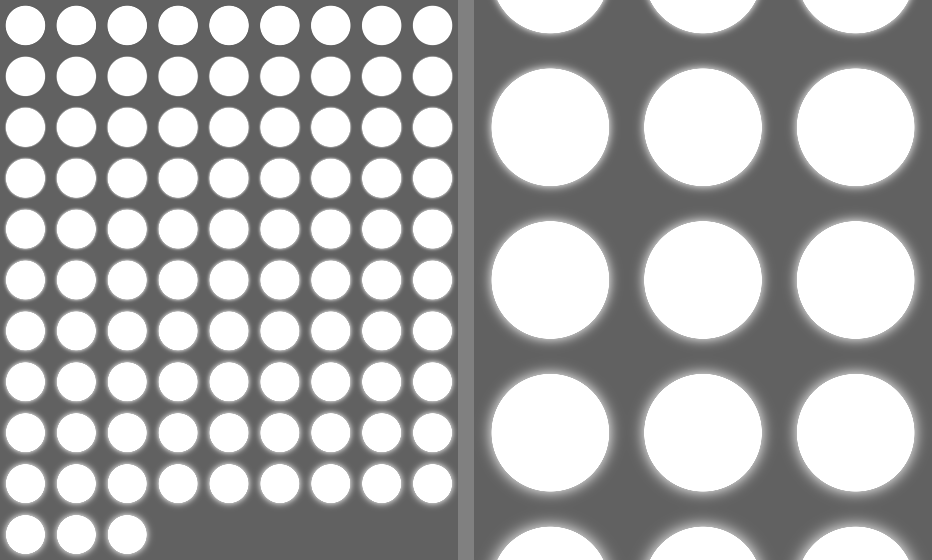
Left: the whole. Right: its middle third, enlarged.
Give the GLSL for this pattern, as a Shadertoy shader.

```glsl
// White discs on a grey ground, nine to a row, 93 in all, counted from the top left.
// Each disc has a soft white halo, a Gaussian-blurred edge whose blur grows with the
// disc's index; halos of neighbouring cells are layered so they overlap smoothly.

const vec2 GRID = vec2(9.0, 11.0);
const float DISC_COUNT = 93.0;

// Coverage of a Gaussian-blurred edge at signed distance dist (smooth erfc fit).
float blurredEdge(float dist, float sigma) {
    float x = clamp(dist / sigma, -5.0, 5.0);
    return 1.0 / (1.0 + exp(1.5976 * x + 0.0706 * x * x * x));
}

void mainImage(out vec4 fragColor, in vec2 fragCoord) {
    // Cell units, with rows running downward from the top.
    vec2 uv = fragCoord / iResolution.xy;
    vec2 p = vec2(uv.x, 1.0 - uv.y) * GRID;
    float pixel = GRID.x / iResolution.x;

    // Share of the ground left showing after all nearby discs and halos.
    float ground = 1.0;
    for (int j = -1; j <= 1; j++) {
        for (int i = -1; i <= 1; i++) {
            vec2 cell = floor(p) + vec2(i, j);
            float index = cell.y * GRID.x + cell.x;
            bool inside = all(greaterThanEqual(cell, vec2(0.0))) && cell.x < GRID.x;
            if (!inside || index >= DISC_COUNT) continue;

            float dist = length(p - cell - 0.5) - 0.387;
            float disc = clamp(0.5 - dist / pixel, 0.0, 1.0);
            float sigma = 0.07 * index / (DISC_COUNT - 1.0);
            float halo = blurredEdge(dist, max(sigma, 0.2 * pixel));
            ground *= 1.0 - max(disc, halo);
        }
    }

    fragColor = vec4(mix(vec3(1.0), vec3(0.38), ground), 1.0);
}
```
